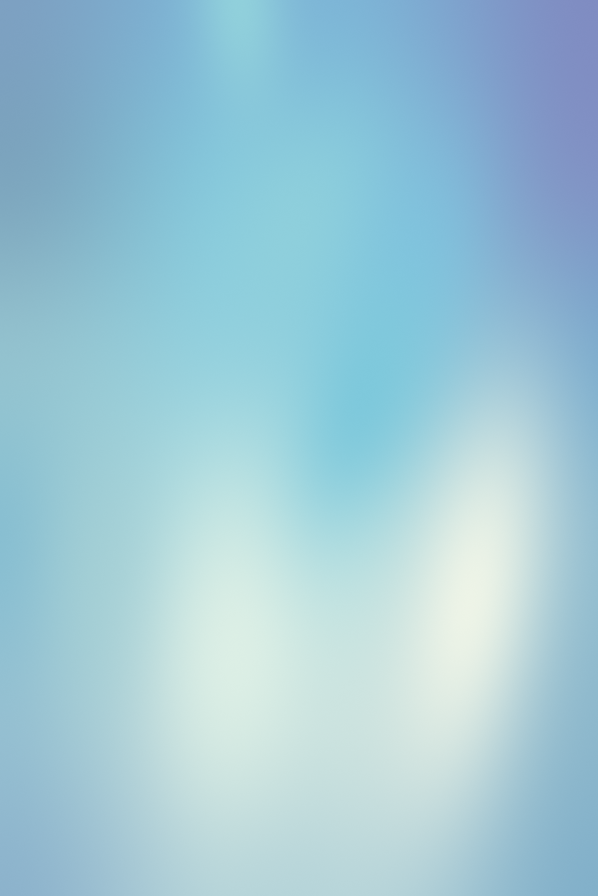
This background is drawn by a WebGL 2 fragment shader. Its source:

```glsl
#version 300 es
precision highp float;
// Soft blurred background: blue and violet above, two pale pillars of light below.

uniform vec2 u_resolution;
out vec4 fragColor;

const int STOPS = 6;

// Smooth vertical ramp through evenly spaced stops, bottom to top (Catmull-Rom).
vec3 ramp(vec3 stops[STOPS], float y) {
  float s = clamp(y, 0.0, 1.0) * float(STOPS - 1);
  int i = min(int(s), STOPS - 2);
  float t = s - float(i);
  vec3 a = stops[max(i - 1, 0)];
  vec3 b = stops[i];
  vec3 c = stops[i + 1];
  vec3 d = stops[min(i + 2, STOPS - 1)];
  return b + 0.5 * t * (c - a + t * (2.0 * a - 5.0 * b + 4.0 * c - d
       + t * (3.0 * (b - c) + d - a)));
}

// Lays a Gaussian glow over the base; lean shifts it sideways with height.
vec3 glow(vec3 base, vec2 uv, vec2 center, vec2 radius, float lean,
          vec3 color, float strength) {
  vec2 p = uv - center;
  p.x -= lean * p.y;
  p /= radius;
  return mix(base, color, strength * exp(-dot(p, p)));
}

// Left, centre and right ramps blended across the width.
vec3 backdrop(vec2 uv) {
  vec3 left = ramp(vec3[STOPS](
    vec3(0.55, 0.70, 0.80), vec3(0.58, 0.75, 0.82), vec3(0.53, 0.745, 0.82),
    vec3(0.575, 0.76, 0.81), vec3(0.49, 0.65, 0.745), vec3(0.49, 0.63, 0.76)), uv.y);
  vec3 middle = ramp(vec3[STOPS](
    vec3(0.71, 0.83, 0.85), vec3(0.78, 0.88, 0.87), vec3(0.73, 0.88, 0.88),
    vec3(0.585, 0.82, 0.87), vec3(0.52, 0.78, 0.86), vec3(0.49, 0.71, 0.84)), uv.y);
  vec3 right = ramp(vec3[STOPS](
    vec3(0.51, 0.69, 0.79), vec3(0.55, 0.72, 0.80), vec3(0.555, 0.73, 0.81),
    vec3(0.475, 0.665, 0.80), vec3(0.50, 0.575, 0.77), vec3(0.50, 0.55, 0.76)), uv.y);
  vec3 color = mix(left, middle, smoothstep(0.0, 0.4, uv.x));
  return mix(color, right, smoothstep(0.55, 1.0, uv.x));
}

// Hash without sine, used for dithering.
float hash(vec2 p) {
  vec3 q = fract(p.xyx * 0.1031);
  q += dot(q, q.yzx + 33.33);
  return fract((q.x + q.y) * q.z);
}

void main() {
  vec2 uv = gl_FragCoord.xy / u_resolution;

  vec3 aqua = vec3(0.57, 0.82, 0.86);
  vec3 cyan = vec3(0.49, 0.785, 0.86);
  vec3 sky = vec3(0.49, 0.76, 0.88);
  vec3 mist = vec3(0.66, 0.82, 0.83);
  vec3 paleMint = vec3(0.87, 0.94, 0.90);
  vec3 ivory = vec3(0.93, 0.955, 0.905);

  vec3 color = backdrop(uv);

  // Upper streaks and blue haze
  color = glow(color, uv, vec2(0.40, 1.00), vec2(0.075, 0.13), -0.1, aqua, 0.95);
  color = glow(color, uv, vec2(0.50, 0.75), vec2(0.13, 0.12), 0.3, aqua, 0.7);
  color = glow(color, uv, vec2(0.70, 0.72), vec2(0.11, 0.14), 0.2, sky, 0.6);

  // Lower pillars
  color = glow(color, uv, vec2(0.16, 0.36), vec2(0.10, 0.17), 0.0, mist, 0.55);
  color = glow(color, uv, vec2(0.40, 0.28), vec2(0.12, 0.16), 0.1, paleMint, 0.95);
  color = glow(color, uv, vec2(0.785, 0.33), vec2(0.125, 0.23), 0.26, ivory, 1.0);

  // Cyan wedge dipping between the pillars
  color = glow(color, uv, vec2(0.61, 0.56), vec2(0.11, 0.15), 0.35, cyan, 0.95);

  color += (hash(gl_FragCoord.xy) - 0.5) / 255.0;
  fragColor = vec4(color, 1.0);
}
```
